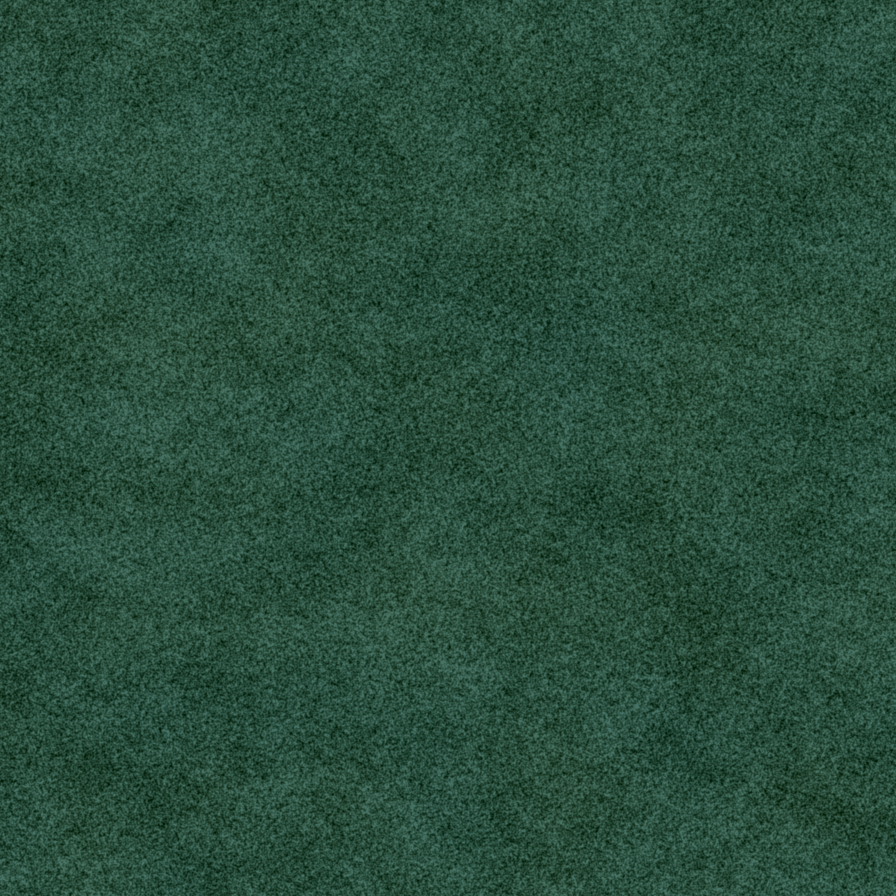
Reproduce this texture procedurally as a WebGL 2 fragment shader.

```glsl
#version 300 es
precision highp float;
precision highp int;
// Dark green felt: soft uneven clouds under a dense, fine fibre grain.
// Octaves of rotated gradient noise sum to one height value, small dark
// pits are cut into it, and the height picks a shade from a green ramp.

uniform vec2 u_resolution;
out vec4 fragColor;

const vec3 DEEP_GREEN = vec3(0.05, 0.17, 0.09);
const vec3 PALE_GREEN = vec3(0.24, 0.40, 0.34);
const float MEAN_HEIGHT = 0.61;

// Integer hash of a lattice cell, giving an angle in 0..2pi
float cellAngle(ivec2 cell, uint seed) {
    uvec2 c = uvec2(cell);
    uint h = c.x * 1597u ^ (c.y * 51749u + seed * 7919u);
    h = (h ^ (h >> 16)) * 73244475u;
    h = (h ^ (h >> 15)) * 73244475u;
    h ^= h >> 16;
    return float(h & 65535u) / 65536.0 * 6.28319;
}

float cornerSlope(ivec2 cell, vec2 offset, uint seed) {
    float a = cellAngle(cell, seed);
    return dot(vec2(cos(a), sin(a)), offset);
}

// Gradient noise, roughly -0.7..0.7
float gradientNoise(vec2 p, uint seed) {
    vec2 base = floor(p);
    vec2 f = p - base;
    ivec2 cell = ivec2(base);
    vec2 w = f * f * f * (f * (f * 6.0 - 15.0) + 10.0);
    float a = cornerSlope(cell, f, seed);
    float b = cornerSlope(cell + ivec2(1, 0), f - vec2(1, 0), seed);
    float c = cornerSlope(cell + ivec2(0, 1), f - vec2(0, 1), seed);
    float d = cornerSlope(cell + ivec2(1, 1), f - vec2(1, 1), seed);
    return mix(mix(a, b, w.x), mix(c, d, w.x), w.y);
}

vec2 rotate(vec2 p, float angle) {
    float c = cos(angle), s = sin(angle);
    return vec2(c * p.x - s * p.y, s * p.x + c * p.y);
}

// Broad tone variation, slightly wider than tall
float clouds(vec2 p) {
    float sum = 0.0;
    float frequency = 4.0;
    float strength = 0.17;
    for (int i = 0; i < 4; i++) {
        vec2 q = rotate(p * vec2(0.9, 1.15), 0.25 * float(i));
        sum += strength * gradientNoise(q * frequency + 3.7, uint(i + 1));
        frequency *= 2.25;
        strength *= 1.08;
    }
    return sum;
}

// Fine fibres: three octaves, each turned so the lattices never line up
float fibreGrain(vec2 p) {
    float coarse = gradientNoise(rotate(p, 0.9) * 110.0, 11u);
    float middle = gradientNoise(rotate(p, 0.4) * 230.0, 12u);
    float fine = gradientNoise(rotate(p, 1.2) * 400.0, 13u);
    return 0.38 * coarse + 0.75 * middle + 0.75 * fine;
}

// Small curled hollows, bent by a warp
float pits(vec2 p) {
    vec2 bend = vec2(gradientNoise(p * 60.0, 21u), gradientNoise(p * 60.0, 22u));
    float n = gradientNoise(rotate(p + bend * 0.008, 0.6) * 135.0, 23u);
    return smoothstep(0.15, 0.5, n);
}

void main() {
    vec2 p = gl_FragCoord.xy / min(u_resolution.x, u_resolution.y);

    float height = MEAN_HEIGHT + clouds(p) + fibreGrain(p) - 0.24 * pits(p);
    vec3 colour = mix(DEEP_GREEN, PALE_GREEN, clamp(height, -0.25, 1.2));

    // Faint drift between bluish and mossy green
    float drift = gradientNoise(p * 7.0 + 9.1, 31u);
    colour += vec3(-0.008, 0.0, 0.016) * drift;

    fragColor = vec4(clamp(colour, 0.0, 1.0), 1.0);
}
```
